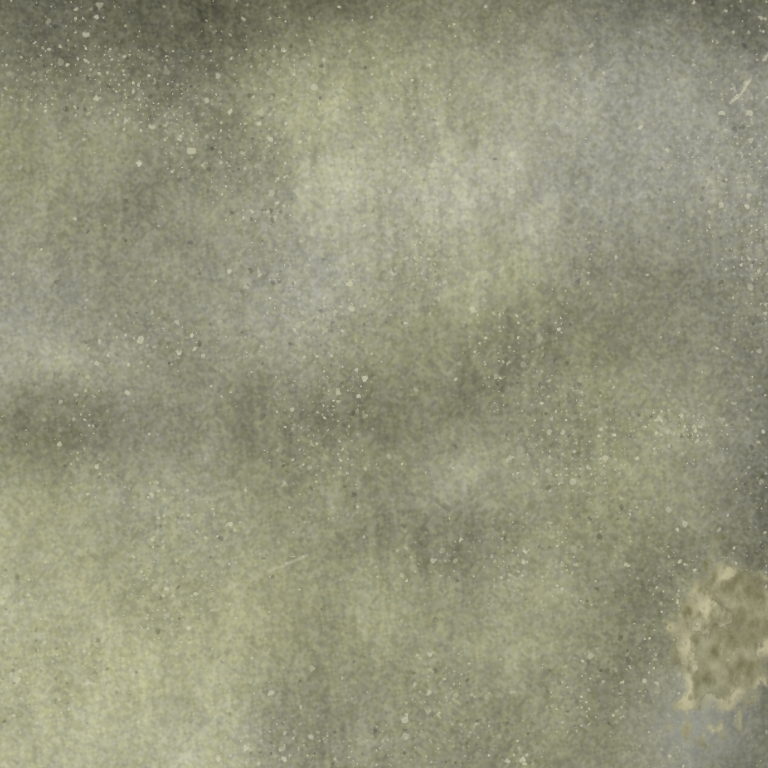
Give the GLSL for this texture, as a Shadertoy shader.

```glsl
// Weathered olive-grey plaster: smoky cloud noise over broad light and dark zones,
// mottling, faint vertical streaks, grain, clustered pale specks, and a peeled patch
// with a crack and a scratch. Everything is value noise, blobs and segments.

#define BASE_LIGHT 0.573
#define CLOUD_CONTRAST 0.29
#define ZONE_CONTRAST 1.2
#define MOTTLE_CONTRAST 0.085
#define STREAK_CONTRAST 0.04
#define GRAIN_CONTRAST 0.085
#define SPECK_DENSITY 0.42
#define WARM_TINT vec3(1.0, 1.0, 0.805)
#define COOL_TINT vec3(1.0, 1.005, 0.905)
#define SPECK_COLOR vec3(0.80, 0.79, 0.69)
#define PATCH_COLOR vec3(0.64, 0.625, 0.49)
#define RIM_COLOR vec3(0.80, 0.775, 0.63)

float hash(vec2 p) {
    vec3 q = fract(vec3(p.xyx) * 0.1031);
    q += dot(q, q.yzx + 33.33);
    return fract((q.x + q.y) * q.z);
}

float noise(vec2 p) {
    vec2 i = floor(p), f = fract(p);
    f = f * f * (3.0 - 2.0 * f);
    vec2 e = vec2(0.0, 1.0);
    return mix(mix(hash(i), hash(i + e.yx), f.x),
               mix(hash(i + e.xy), hash(i + e.yy), f.x), f.y);
}

float fbm(vec2 p) {
    float sum = 0.0, amp = 0.5;
    for (int i = 0; i < 5; i++) {
        sum += amp * noise(p);
        p = mat2(1.6, 1.2, -1.2, 1.6) * p + 17.3;
        amp *= 0.5;
    }
    return sum / 0.97;
}

// Soft elliptical bump.
float blob(vec2 p, vec2 center, vec2 radius) {
    vec2 q = (p - center) / radius;
    return exp(-dot(q, q));
}

float segment(vec2 p, vec2 a, vec2 b) {
    vec2 ab = b - a;
    return length(p - a - ab * clamp(dot(p - a, ab) / dot(ab, ab), 0.0, 1.0));
}

// Pale diagonal band across the upper half.
float paleBand(vec2 p) {
    float d = p.y - 0.57 - 0.27 * p.x;
    return exp(-d * d / 0.018);
}

// Broad light and dark zones of the wall.
float zones(vec2 p) {
    float light = 0.055 * paleBand(p);
    light += 0.045 * blob(p, vec2(0.2, 0.02), vec2(0.4, 0.22));
    light += 0.06 * blob(p, vec2(0.62, 0.37), vec2(0.09, 0.06));
    light += 0.06 * blob(p, vec2(0.06, 0.55), vec2(0.06, 0.05));
    light -= 0.13 * smoothstep(0.86, 1.03, p.y);
    light -= 0.10 * blob(p, vec2(0.04, 0.43), vec2(0.11, 0.07));
    light -= 0.06 * blob(p, vec2(0.42, 0.45), vec2(0.13, 0.06));
    light -= 0.08 * blob(p, vec2(0.57, 0.27), vec2(0.15, 0.06));
    light -= 0.04 * blob(p, vec2(0.80, 0.12), vec2(0.13, 0.2));
    light -= 0.06 * smoothstep(0.90, 1.02, p.x);
    return ZONE_CONTRAST * light;
}

// Where specks gather.
float speckMask(vec2 p) {
    float mask = 0.05 + 0.5 * smoothstep(0.5, 0.8, noise(p * 9.0 + 41.0));
    mask += 0.6 * blob(p, vec2(0.32, 0.88), vec2(0.2, 0.07));
    mask += 0.4 * blob(p, vec2(0.45, 0.63), vec2(0.12, 0.05));
    mask += 0.6 * blob(p, vec2(0.68, 0.27), vec2(0.12, 0.05));
    mask += 1.5 * blob(p, vec2(0.88, 0.44), vec2(0.06, 0.025));
    mask += 0.8 * blob(p, vec2(0.75, 0.40), vec2(0.05, 0.03));
    return mask + 0.9 * blob(p, vec2(0.97, 0.75), vec2(0.045, 0.2));
}

// One jittered, ragged speck per grid cell; returns its opacity.
float specks(vec2 p, float cells, float soft, float seed) {
    vec2 g = p * cells, id = floor(g), key = id + seed;
    vec2 center = 0.3 + 0.4 * vec2(hash(key + 3.1), hash(key + 71.7));
    float present = step(hash(key + 19.9), SPECK_DENSITY * speckMask((id + 0.5) / cells));
    float size = hash(key + 127.3);
    float d = length(fract(g) - center) + 0.3 * (noise(g * 4.0 + seed) - 0.5);
    float radius = mix(0.09, 0.25, size * size * size);
    float edge = 0.04 + soft * cells;
    return present * mix(0.25, 0.95, hash(key + 53.0)) * smoothstep(radius + edge, radius - edge, d);
}

void mainImage(out vec4 fragColor, in vec2 fragCoord) {
    vec2 uv = fragCoord / iResolution.xy;
    float soft = 0.7 / iResolution.y;

    // Smoky clouds, with the zones bent by the same warp.
    vec2 warp = vec2(fbm(uv * 3.0 + 5.0), fbm(uv * 3.0 + 29.0)) - 0.5;
    float cloud = fbm((uv + 0.25 * warp) * 4.6 + 11.0) - 0.5;
    float light = BASE_LIGHT + CLOUD_CONTRAST * cloud + zones(uv + 0.12 * warp);

    // Mottling, broken near-vertical streaks and fine grain on turned lattices.
    light += MOTTLE_CONTRAST * (fbm(uv * vec2(36.0, 26.0) + 3.0) - 0.5);
    vec2 slanted = vec2(uv.x + 0.06 * uv.y + 0.04 * warp.x, uv.y);
    float streak = noise(slanted * vec2(95.0, 14.0)) + noise(slanted * vec2(210.0, 34.0) + 5.0) - 1.0;
    light += STREAK_CONTRAST * streak * smoothstep(0.35, 0.75, noise(uv * 7.0 + 7.0));
    vec2 turned = mat2(0.8, 0.6, -0.6, 0.8) * uv;
    float grain = noise(turned * 270.0) + 0.7 * noise(turned.yx * 150.0 + 31.0) - 0.85;
    light += GRAIN_CONTRAST * grain;

    // Yellowish lower left, greyer in the band and on the right.
    float cool = 0.12 + 0.5 * paleBand(uv + 0.2 * warp) + 0.45 * smoothstep(0.55, 1.0, uv.x);
    cool += fbm(uv * 5.0 + 63.0) - 0.5 + 0.7 * (noise(turned * 140.0 + 9.0) - 0.5);
    vec3 color = light * mix(WARM_TINT, COOL_TINT, clamp(cool, -0.2, 1.2));

    // Small dark pits, then pale specks at three sizes.
    color *= 1.0 - 0.2 * specks(uv, 75.0, soft, 211.0);
    for (int i = 0; i < 3; i++) {
        float cells = 58.0 * pow(1.65, float(i));
        color = mix(color, SPECK_COLOR, 0.85 * specks(uv, cells, soft, 37.0 * float(i)));
    }

    // Peeled patch: ragged flaky fill, brown veins, bright rim, grey stain below.
    float rough = fbm(uv * 26.0) - 0.5;
    float flake = fbm(uv * vec2(85.0, 60.0) + 8.0) - 0.5;
    vec2 q = uv - vec2(0.947, 0.165);
    float d = length(vec2(q.x - 0.2 * q.y, q.y) / vec2(0.064, 0.10)) - 1.0 + 1.1 * rough + 0.7 * flake;
    float inside = smoothstep(0.15, -0.15, d);
    color = mix(color, vec3(0.59, 0.60, 0.575), 0.6 * blob(uv, vec2(0.91, 0.06), vec2(0.07, 0.06)));
    color = mix(color, PATCH_COLOR + 0.35 * rough + 0.45 * flake, 0.7 * inside);
    color *= 1.0 - 0.16 * inside * exp(-abs(rough + 0.3 * flake) * 20.0);
    float rim = exp(-pow((d + 0.16) / 0.16, 2.0)) * smoothstep(0.2, 0.8, noise(uv * 38.0 + 2.0));
    color = mix(color, RIM_COLOR, 0.75 * rim);

    // Ragged broken crack at the upper right and a faint scratch.
    vec2 bent = uv + 0.03 * vec2(rough, -rough) + 0.012 * flake;
    float crack = segment(bent, vec2(0.95, 0.865), vec2(1.0, 0.935));
    float broken = smoothstep(0.2, 0.6, noise(uv * 70.0));
    color = mix(color, SPECK_COLOR, 0.7 * broken * smoothstep(0.004 + soft, 0.0, crack));
    float scratch = segment(uv + 0.004 * rough, vec2(0.30, 0.235), vec2(0.40, 0.277));
    color = mix(color, SPECK_COLOR, 0.4 * broken * smoothstep(0.003 + soft, 0.0, scratch));

    fragColor = vec4(clamp(color, 0.0, 1.0), 1.0);
}
```
